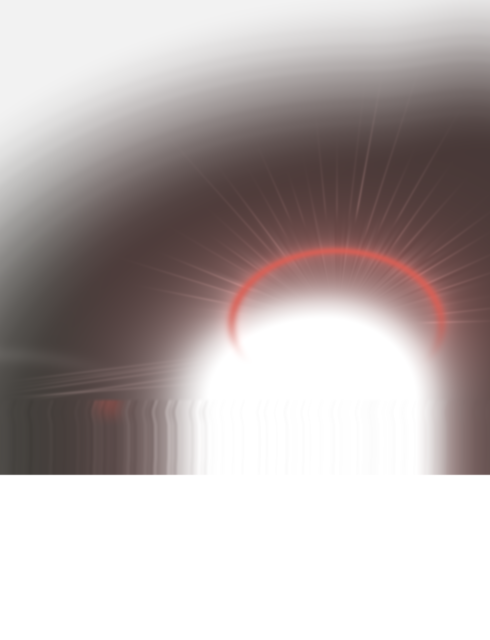
Give the GLSL for this background, as a Shadertoy shader.

```glsl
// Draws a white dome of light with a red halo ring, dark vignette and a smeared base over a white floor.

float hash(float n) { return fract(sin(n * 127.1) * 4375.85); }

float noise(float x) {
    float cell = floor(x), f = fract(x);
    return mix(hash(cell), hash(cell + 1.0), f * f * (3.0 - 2.0 * f));
}

float gauss(float x, float width) { return exp(-x * x / (width * width)); }

// Thin rays fanning out of the ring, each with its own length and strength
float rays(vec2 q) {
    float sum = 0.0;
    for (float i = 0.0; i < 30.0; i++) {
        float h = hash(i + 3.0);
        float angle = (i + 0.6 * (h - 0.5)) * 3.14159 / 30.0;
        vec2 dir = vec2(cos(angle), sin(angle));
        float along = dot(q, dir), across = dot(q, vec2(-dir.y, dir.x));
        float start = 0.11 + 0.06 * hash(i + 41.0);
        float end = start + 0.08 + 0.24 * hash(i + 17.0);
        float body = smoothstep(start, start + 0.04, along) * (1.0 - smoothstep(start, end, along));
        sum += h * body * gauss(across, 0.0022);
    }
    return sum;
}

// Shallow beams crossing the lower left
float beams(vec2 p) {
    float sum = 0.0;
    for (float i = 0.0; i < 7.0; i++) {
        float line = 0.366 + 0.006 * i + p.x * (0.06 + 0.12 * hash(i + 8.0));
        sum += gauss(p.y - line, 0.0025) * (0.4 + 0.6 * hash(i));
    }
    return sum * smoothstep(0.0, 0.12, p.x) * smoothstep(0.36, 0.2, p.x);
}

void mainImage(out vec4 fragColor, in vec2 fragCoord) {
    vec2 canvas = fragCoord / iResolution.y;
    float pixel = 1.0 / iResolution.y;

    // Below the base line the scene is pulled down in columns
    float base = 0.375;
    float smear = smoothstep(base + 0.004, base - 0.004, canvas.y);
    vec2 p = vec2(canvas.x, max(canvas.y, base));
    float column = noise(p.x * 190.0 + 1.5 * noise(canvas.y * 45.0)) - 0.5;
    p.x += smear * 0.012 * column;

    // Dark vignette opening to pale grey at the upper left
    float r = length((p - vec2(0.651, 0.271)) / vec2(0.664, 0.508));
    r -= 0.06 * smoothstep(0.58, 0.77, p.x);
    r += 0.008 * (noise(r * 60.0 + p.x * 9.0) - 0.5);
    vec3 dark = mix(vec3(0.25, 0.24, 0.225), vec3(0.275, 0.22, 0.215), smoothstep(0.02, 0.2, p.x));
    vec3 color = mix(dark, vec3(0.95), smoothstep(0.91, 1.48, r));

    // Faint pale arc at the left
    color += 0.05 * gauss(p.y - 0.445 + 0.9 * p.x * p.x, 0.014) * smoothstep(0.24, 0.05, p.x);

    // Red glow around the ring
    vec2 q = p - vec2(0.526, 0.492);
    float e = length(q / vec2(0.164, 0.116));
    color = mix(color, vec3(0.56, 0.33, 0.32), 0.8 * exp(-2.0 * max(e - 1.0, 0.0)));

    // Rays and fine hairs
    float angle = atan(q.y, abs(q.x) + 0.0001) * sign(q.x);
    float hairs = noise(angle * 32.0 + 60.0) - 0.5;
    color += vec3(0.13, 0.10, 0.10) * rays(q);
    color += 0.07 * hairs * gauss(e - 1.0, 0.35) * smoothstep(-0.02, 0.04, q.y);
    color += vec3(0.07, 0.06, 0.06) * beams(p) * (1.0 - smear);

    // Soft white dome, wider on the left
    vec2 d = p - vec2(0.508, base);
    float dome = length(d / vec2(d.x < 0.0 ? 0.221 : 0.172, 0.154));
    float light = exp(-pow(max(dome - 0.82, 0.0) / 0.42, 1.4));
    vec3 haze = mix(vec3(0.86, 0.80, 0.80), vec3(1.0), smoothstep(0.2, 0.8, light));
    color = mix(color, haze, light);

    // Red ring, fading into the light at its lower sides
    float ringFade = smoothstep(-0.065, 0.045, q.y);
    color = mix(color, vec3(0.76, 0.34, 0.30), 0.8 * ringFade * gauss(e - 1.0, 0.05));
    color += vec3(0.10, 0.03, 0.03) * ringFade * gauss(e - 1.0, 0.13);

    // Column streaks and a red stain in the smeared base
    color += smear * column * (0.03 + 0.16 * light * (1.0 - light));
    float stain = gauss(p.x - 0.17, 0.02) * smoothstep(0.33, 0.37, canvas.y);
    color += smear * vec3(0.13, 0.01, 0.0) * stain;

    // Plain white floor
    float floorMask = smoothstep(0.258 + pixel, 0.258 - pixel, canvas.y);
    fragColor = vec4(mix(clamp(color, 0.0, 1.0), vec3(1.0), floorMask), 1.0);
}
```
